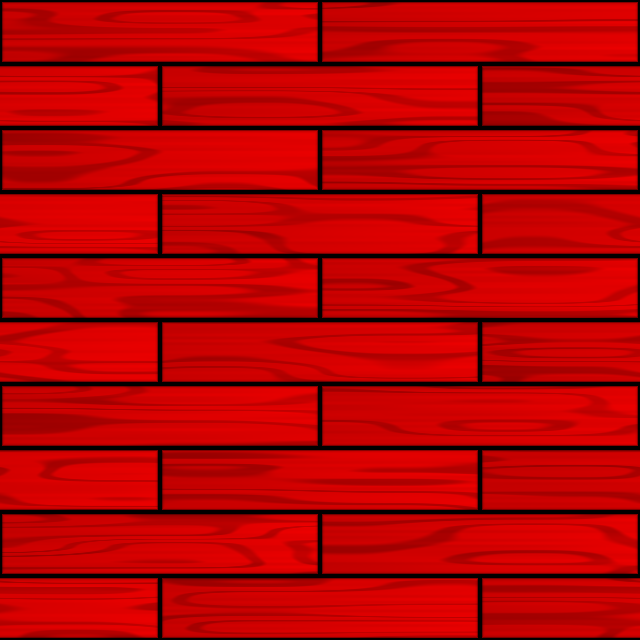
Give the GLSL for this pattern, as a WebGL 1 fragment shader.

```glsl
precision highp float;

uniform vec2 u_resolution;

// Layout, in canvas units
const vec2 PLANKS = vec2(2.0, 10.0);
const float GAP_HALF = 0.0036;
const float GAP_SOFT = 0.0011;
const float BEVEL_WIDTH = 0.005;
const float BEVEL_SHADE = 0.86;

// Wood grain, in plank units
const vec2 GRAIN_CELLS = vec2(1.7, 4.5);
const vec2 FIBRE_CELLS = vec2(2.0, 22.0);
const float GRAIN_SLOPE = 1.8;
const float GRAIN_RINGS = 2.6;
const float GRAIN_DARK = 0.24;
const float FIBRE_DARK = 0.07;

// Red levels
const float RED_LEFT = 0.80;
const float RED_RIGHT = 0.93;
const float RED_GAP = 0.005;

float hash(vec2 p) {
  vec3 q = fract(vec3(p.xyx) * 0.1031);
  q += dot(q, q.yzx + 33.33);
  return fract((q.x + q.y) * q.z);
}

float noise(vec2 p) {
  vec2 cell = floor(p);
  vec2 f = fract(p);
  f = f * f * f * (f * (f * 6.0 - 15.0) + 10.0);
  float low = mix(hash(cell), hash(cell + vec2(1.0, 0.0)), f.x);
  float high = mix(hash(cell + vec2(0.0, 1.0)), hash(cell + 1.0), f.x);
  return mix(low, high, f.y);
}

// Contour streaks of a stretched height field: long lines and closed lenses
float grainStreaks(vec2 p, vec2 seed) {
  float height = GRAIN_SLOPE * p.y + GRAIN_RINGS * noise(p * GRAIN_CELLS + seed);
  float ring = abs(fract(height + seed.x) - 0.5);
  float strength = mix(0.55, 1.0, noise(p * vec2(1.5, 6.0) + seed.yx));
  return strength * (1.0 - smoothstep(0.06, 0.21, ring));
}

void main() {
  vec2 uv = gl_FragCoord.xy / u_resolution;

  // Running bond: every other row is shifted by half a plank
  vec2 grid = uv * PLANKS;
  grid.x += 0.5 * (1.0 - mod(floor(grid.y), 2.0));
  vec2 id = mod(floor(grid), PLANKS);
  vec2 local = fract(grid);
  vec2 seed = 90.0 * vec2(hash(id + 3.7), hash(id + 17.3));

  // Lengthwise gradient, darkened by grain and fine fibres
  float red = mix(RED_LEFT, RED_RIGHT, local.x);
  red *= 1.0 - GRAIN_DARK * grainStreaks(local, seed);
  red *= 1.0 - FIBRE_DARK * noise(local * FIBRE_CELLS + seed);

  // Shaded rim and black gaps
  vec2 edge = min(local, 1.0 - local) / PLANKS;
  float inset = min(edge.x, edge.y) - GAP_HALF;
  red *= mix(BEVEL_SHADE, 1.0, smoothstep(0.0, BEVEL_WIDTH, inset));
  float soft = max(GAP_SOFT, 0.6 / u_resolution.y);
  red = mix(RED_GAP, red, smoothstep(-soft, soft, inset));

  gl_FragColor = vec4(red, 0.0, 0.0, 1.0);
}
```
